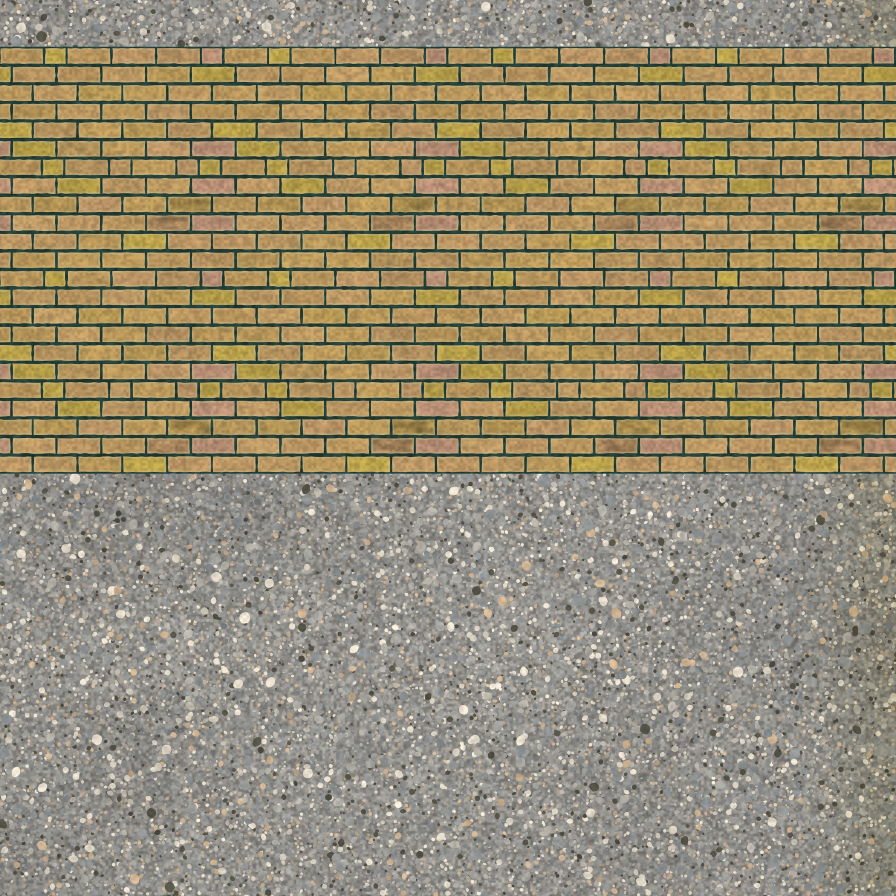
Reproduce this texture procedurally as a WebGL 1 fragment shader.

```glsl
precision highp float;
// Tan brick band with dark green mortar, set between areas of speckled gravel concrete.
uniform vec2 u_resolution;

#define WALL_BOTTOM 0.4714
#define WALL_TOP 0.9479
#define COURSES 23.0
#define HALF_BRICK 0.025
#define BED_JOINT 0.0018
#define HEAD_JOINT 0.0013
#define MORTAR vec3(0.13, 0.23, 0.20)
#define TAN vec3(0.71, 0.57, 0.36)
#define YELLOW vec3(0.70, 0.61, 0.28)
#define PINK vec3(0.71, 0.55, 0.45)
#define CONCRETE vec3(0.56, 0.55, 0.53)
#define STONE_CONTRAST 1.0

float hash(vec2 p) {
  vec3 q = fract(p.xyx * 0.1031);
  q += dot(q, q.yzx + 33.33);
  return fract((q.x + q.y) * q.z);
}

vec3 hash3(vec2 p) {
  return vec3(hash(p), hash(p + 37.2), hash(p + 91.7));
}

float noise(vec2 p) {
  vec2 i = floor(p), f = fract(p);
  f = f * f * (3.0 - 2.0 * f);
  return mix(mix(hash(i), hash(i + vec2(1, 0)), f.x),
             mix(hash(i + vec2(0, 1)), hash(i + vec2(1, 1)), f.x), f.y);
}

// Mostly grey, with cream, blue-grey and a few dark brown stones.
vec3 stoneColor(vec3 h) {
  vec3 c = mix(vec3(0.47, 0.49, 0.50), vec3(0.66, 0.64, 0.60), h.x);
  c = mix(c, vec3(0.80, 0.77, 0.71), step(0.76, h.y));
  c = mix(c, vec3(0.73, 0.63, 0.51), step(0.92, h.y));
  c = mix(c, vec3(0.30, 0.29, 0.25), step(h.y, 0.07));
  return mix(CONCRETE, c * (0.9 + 0.2 * h.z), STONE_CONTRAST);
}

// Jittered, rotated ellipses, one candidate stone per cell.
vec3 scatter(vec3 col, vec2 uv, float cells, float cover, float px) {
  vec2 p = uv * cells, cell = floor(p);
  for (int j = -1; j <= 1; j++) {
    for (int i = -1; i <= 1; i++) {
      vec2 id = cell + vec2(i, j);
      vec3 place = hash3(id + cells), look = hash3(id + cells + 17.0);
      vec2 d = p - id - 0.15 - 0.7 * place.xy;
      float a = 6.2832 * place.z;
      d = mat2(cos(a), sin(a), -sin(a), cos(a)) * d;
      d.y *= 1.2 + 0.7 * look.z;
      float edge = abs(d.x) * 0.3 + length(d) * 0.8 - mix(0.25, 0.53, look.x);
      float soft = px * cells * 0.7;
      float mask = (1.0 - smoothstep(-soft, soft, edge)) * step(hash(id + 5.3), cover);
      col = mix(col, stoneColor(look.zyx), mask);
    }
  }
  return col;
}

vec3 gravel(vec2 uv, float px) {
  vec3 col = CONCRETE * (0.75 + 0.4 * noise(uv * 310.0));
  col = scatter(col, uv, 210.0, 0.72, px);
  col = scatter(col, uv, 125.0, 0.42, px);
  col = scatter(col, uv, 78.0, 0.19, px);
  col *= 0.91 + 0.17 * noise(uv * 260.0 + 9.0);
  // Broad weathering, slightly olive toward the right edge.
  col *= 0.95 + 0.09 * noise(uv * 7.0) + 0.04 * smoothstep(0.6, 0.0, abs(uv.x - 0.5));
  return col * mix(vec3(1.02), vec3(0.97, 0.96, 0.89), smoothstep(0.88, 1.0, uv.x));
}

// Start and length of the brick holding h, in half bricks.
vec2 brickSpan(float h, float row) {
  if (row == 0.0 && h >= 6.0)
    return h < 7.0 ? vec2(6, 1) : h < 9.0 ? vec2(7, 2) : vec2(9, 1);
  if (row == 6.0) {
    if (h >= 6.0) return h < 8.0 ? vec2(floor(h), 1) : vec2(8, 2);
    float g = floor(h / 3.0) * 3.0;
    return h - g < 1.0 ? vec2(g, 1) : vec2(g + 1.0, 2);
  }
  return vec2(floor(h / 2.0) * 2.0, 2);
}

float isBrick(vec2 id, float row, float start) {
  return step(distance(id, vec2(row, start)), 0.1);
}

vec3 wall(vec2 uv, float px) {
  float courseHeight = (WALL_TOP - WALL_BOTTOM) / COURSES;
  float y = (WALL_TOP - uv.y) / courseHeight;
  float row = mod(floor(y), 12.0);
  float shift = row == 0.0 ? 2.97 : row == 6.0 ? 1.87 : mix(1.46, 0.52, mod(row, 2.0));
  float h = mod(uv.x / HALF_BRICK - shift, 10.0);
  vec2 span = brickSpan(h, row), id = vec2(row, span.x);

  // Brick tints: random drift plus the accents of the repeating bond.
  float yellow = isBrick(id, 1.0, 8.0) + isBrick(id, 5.0, 0.0) + isBrick(id, 7.0, 2.0)
    + isBrick(id, 10.0, 4.0) + isBrick(id, 0.0, 9.0) + isBrick(id, 6.0, 0.0)
    + isBrick(id, 6.0, 7.0) + isBrick(id, 4.0, 8.0);
  float pink = isBrick(id, 0.0, 6.0) + isBrick(id, 5.0, 8.0)
    + isBrick(id, 7.0, 8.0) + isBrick(id, 9.0, 8.0);
  vec3 rnd = hash3(id + 3.0);
  vec3 col = mix(TAN, YELLOW, max(yellow, 0.55 * rnd.x));
  col = mix(col, PINK, max(pink, 0.45 * rnd.y * (1.0 - yellow)));
  col *= 0.96 + 0.08 * rnd.z;
  col *= 0.84 + 0.22 * noise(uv * 330.0) + 0.12 * noise(uv * 150.0);
  float stain = isBrick(id, 8.0, 6.0) + isBrick(id, 9.0, 6.0);
  col *= 1.0 - 0.3 * stain * noise(uv * vec2(60, 160));

  // Pale worn rims, then the joints.
  float wobble = 0.0009 * (noise(uv * 190.0) - 0.5);
  float head = min(h - span.x, span.x + span.y - h) * HALF_BRICK - HEAD_JOINT;
  float bed = min(fract(y), 1.0 - fract(y)) * courseHeight - BED_JOINT;
  float edge = min(head, bed) + wobble;
  float rim = 1.0 - smoothstep(0.0008, 0.0032, edge);
  col = mix(col, vec3(0.80, 0.74, 0.56), rim * (0.2 + 0.4 * noise(uv * 120.0)));
  vec3 mortar = MORTAR * (0.8 + 0.5 * noise(uv * 240.0));
  return mix(mortar, col, smoothstep(-0.6 * px, 0.6 * px, edge));
}

void main() {
  vec2 uv = gl_FragCoord.xy / u_resolution;
  float px = 1.0 / min(u_resolution.x, u_resolution.y);
  float inside = min(uv.y - WALL_BOTTOM, WALL_TOP - uv.y);
  float band = smoothstep(-0.5 * px, 0.5 * px, inside);
  gl_FragColor = vec4(mix(gravel(uv, px), wall(uv, px), band), 1.0);
}
```
